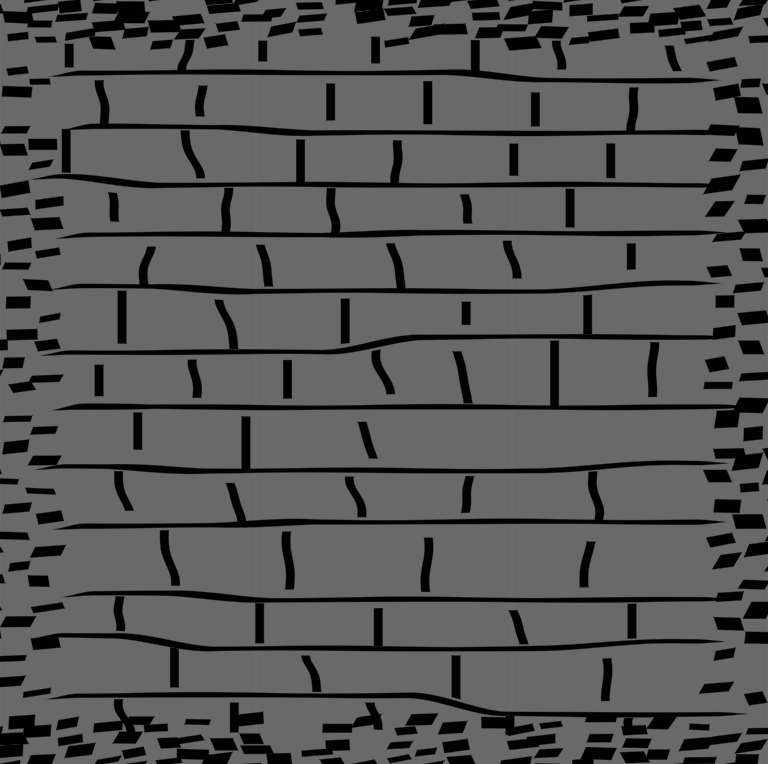
A Shadertoy shader for this pattern:

```glsl
// Hand-inked stone wall: wavy bed lines, short bent joints and a ragged border of slanted dashes.
#define STONE vec3(0.41)
#define INK vec3(0.008)
#define SEAM 0.03          // brightness of the faint vertical seams
#define BED_HALF 0.0031    // half thickness of a bed line
#define JOINT_HALF 0.0057  // half thickness of a joint
#define RAMP 0.13          // length of the step in a bed line
#define JITTER 0.034       // sideways scatter of the joints
#define COLS 26.0          // border dashes across
#define CAP_ROWS 50.0      // dash rows used at top and bottom

const int BEDS = 12;

// Bed line: height at left, height after the step, start of the step (y runs down)
const vec3 BED[12] = vec3[12](
    vec3(.095, .105, .58), vec3(.166, .174, .28), vec3(.231, .242, .08),
    vec3(.307, .305, .42), vec3(.375, .381, .20), vec3(.461, .441, .42),
    vec3(.532, .533, .07), vec3(.611, .616, .14), vec3(.688, .683, .28),
    vec3(.777, .785, .22), vec3(.832, .849, .15), vec3(.910, .935, .53));

// Course of stones: number of joints, first joint, spacing
const vec3 COURSE[13] = vec3[13](
    vec3(7, .100, .127), vec3(6, .137, .140), vec3(6, .095, .140),
    vec3(5, .150, .148), vec3(5, .199, .160), vec3(5, .154, .150),
    vec3(7, .125, .120), vec3(3, .172, .146), vec3(5, .158, .155),
    vec3(4, .210, .180), vec3(5, .155, .168), vec3(4, .237, .183),
    vec3(5, .155, .165));

vec4 hash4(vec2 p) {
    vec4 q = fract(p.xyxy * vec4(.1031, .1030, .0973, .1099) + .137);
    q += dot(q, q.wzxy + 33.33);
    return fract((q.xxyz + q.yzzw) * q.zywx);
}

float cover(float d, float px) { return clamp(.5 - d / px, 0., 1.); }

float bedHeight(int i, float x) {
    if (i < 0) return .045;
    if (i >= BEDS) return .968;
    vec3 b = BED[i];
    float y = mix(b.x, b.y, smoothstep(b.z, b.z + RAMP, x));
    // every third lower bed lifts near its end
    if (i > 3 && i % 3 == 1) y -= .010 * smoothstep(.70, .88, x);
    return y + .0007 * sin(x * 17. + float(i) * 2.3);
}

// Tapered bed line, swollen where it steps
float bedInk(int i, vec2 p, float px) {
    vec4 h = hash4(vec2(i, 71));
    float a = .03 + .05 * h.x, b = .94 + .05 * h.y;
    float taper = smoothstep(a, a + .05, p.x) * (1. - smoothstep(b - .05, b, p.x));
    float t = clamp((p.x - BED[i].z) / RAMP, 0., 1.);
    float swell = 1. + 1.6 * t * (1. - t) + .12 * sin(p.x * 23. + h.z * 6.);
    float droop = .005 * (1. - smoothstep(a, a + .05, p.x));
    float d = abs(p.y - bedHeight(i, p.x) - droop) - BED_HALF * swell * taper;
    return cover(d, px) * smoothstep(0., .2, taper);
}

// Joints of one course; about a third are straight, the rest lean and bend
float jointInk(int row, vec2 p, float px) {
    float top = bedHeight(row - 1, p.x), low = bedHeight(row, p.x);
    float t = (p.y - top) / (low - top), ink = 0.;
    if (t < -.1 || t > 1.2) return 0.;
    vec3 c = COURSE[row];
    for (int i = 0; i < int(c.x); i++) {
        vec4 h = hash4(vec2(i * 7 + 3, row * 5 + 11));
        float x = c.y + c.z * float(i) + JITTER * (h.x - .5);
        float bent = step(.3, h.y);
        float lean = mix(-.012, .022, h.w) * bent;
        x += lean * (smoothstep(.1, .9, t) - .5);
        x += .0014 * bent * sin(t * 9. + h.z * 6.);
        vec2 ends = vec2(.04 + .22 * h.z, .70 + .32 * fract(h.x * 7.));
        float dy = max(ends.x - t, t - ends.y) * (low - top);
        ink = max(ink, cover(max(abs(p.x - x) - JOINT_HALF, dy), px));
    }
    return ink;
}

// Slanted dashes on a staggered grid, kept at the sides or at top and bottom
float dashInk(vec2 p, vec2 grid, bool caps, float px) {
    vec2 base = floor(p * grid);
    float ink = 0.;
    for (int j = -1; j <= 1; j++)
    for (int i = -1; i <= 1; i++) {
        vec2 cell = base + vec2(i, j);
        vec4 h = hash4(cell + (caps ? 40. : 90.));
        vec4 g = hash4(cell + 150.);
        vec2 mid = (cell + .5) / grid;
        bool side = mid.x < .075 || mid.x > .925;
        bool keep = caps ? (mid.y < .055 || mid.y > .945) && h.z < .78
                         : side && mid.y > .06 && mid.y < .94 && h.z < .95;
        if (!keep) continue;
        mid.y += (mod(cell.x, 2.) - .5) * .5 / grid.y;
        mid += (h.xy - .5) * vec2(.5, .4) / grid;
        vec2 size = vec2(mix(.013, .021, g.x), mix(.0035, .0085, g.y));
        if (!caps && mid.x > .9) size += vec2(-.001, .003 * g.w);
        vec2 q = p - mid;
        q.y += q.x * mix(-.05, .2, g.z);
        q.x += q.y * mix(-.6, .7, h.w);
        vec2 d = abs(q) - size;
        ink = max(ink, cover(max(d.x, d.y), px));
    }
    return ink;
}

void mainImage(out vec4 fragColor, in vec2 fragCoord) {
    vec2 p = fragCoord / iResolution.xy;
    p.y = 1. - p.y;
    float px = 1.3 / iResolution.y;

    float ink = max(dashInk(p, vec2(COLS), false, px),
                    dashInk(p, vec2(COLS, CAP_ROWS), true, px));
    for (int i = 0; i < BEDS; i++) ink = max(ink, bedInk(i, p, px));
    for (int r = 0; r <= BEDS; r++) ink = max(ink, jointInk(r, p, px));

    // faint seams at each third of the width
    float seam = cover(abs(fract(p.x * 3. + .5) - .5) / 3. - .0005, px);
    fragColor = vec4(mix(STONE + SEAM * seam, INK, ink), 1.);
}
```
